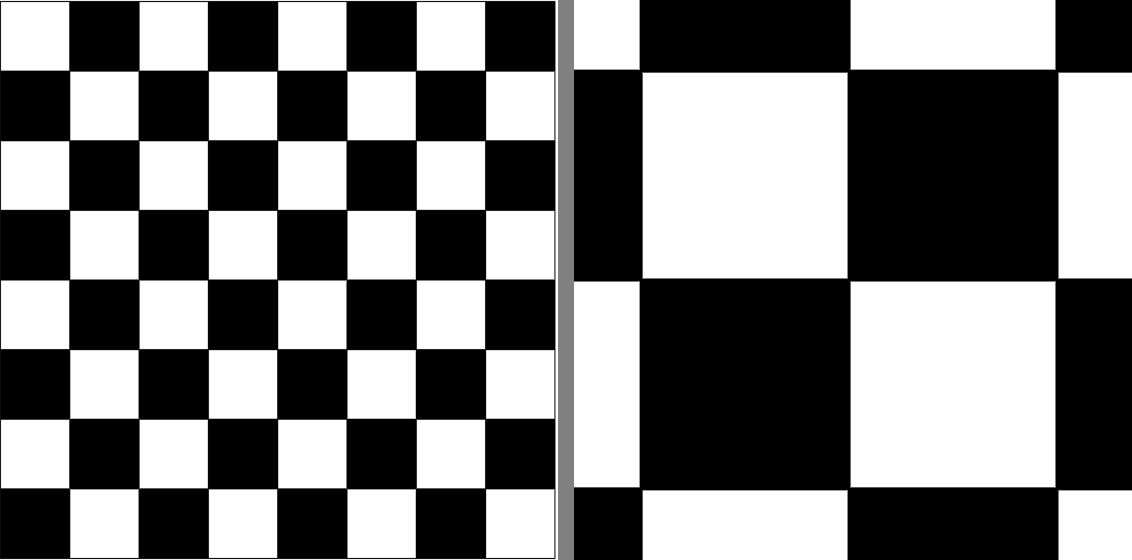
Left, the full canvas; right, a detail of the centre.
Write a Shadertoy shader that draws this pattern.

```glsl
// Black and white checkerboard of 8 by 8 squares, ruled with thin black lines
// and set in a narrow white margin. A signed distance to the inked area
// combines squares, rules and outer frame, and gives smooth edges.

const vec2 CELLS = vec2(8.0);
const vec2 BOARD_MIN = vec2(0.0008, 0.0027);   // fractions of the canvas
const vec2 BOARD_MAX = vec2(0.9945, 0.9973);
const float LINE_WIDTH = 0.0018;               // fraction of canvas height
const vec3 INK = vec3(0.0);
const vec3 PAPER = vec3(1.0);

// Signed distance to a centred box, negative inside.
float boxDistance(vec2 p, vec2 halfSize) {
    vec2 q = abs(p) - halfSize;
    return length(max(q, 0.0)) + min(max(q.x, q.y), 0.0);
}

// Distance to the nearest cell border, negative within dark cells.
float checkerDistance(vec2 grid, vec2 cellSize) {
    vec2 cell = floor(grid);
    vec2 toBorder = (0.5 - abs(fract(grid) - 0.5)) * cellSize;
    float border = min(toBorder.x, toBorder.y);
    bool dark = mod(cell.x + cell.y, 2.0) < 0.5;
    return dark ? -border : border;
}

// Signed distance to all ink: the checker inside, the frame outside.
float inkDistance(vec2 p, vec2 boardMin, vec2 boardSize, float lineWidth) {
    vec2 cellSize = boardSize / CELLS;
    float outside = boxDistance(p - boardMin - 0.5 * boardSize, 0.5 * boardSize);
    float inside = checkerDistance((p - boardMin) / cellSize, cellSize);
    return (outside > 0.0 ? outside : inside) - 0.5 * lineWidth;
}

float coverage(float dist, float softness) {
    return 1.0 - smoothstep(-softness, softness, dist);
}

void mainImage(out vec4 fragColor, in vec2 fragCoord) {
    // Canvas height is one unit
    vec2 canvas = iResolution.xy / iResolution.y;
    vec2 p = fragCoord / iResolution.y;
    float softness = 0.75 / iResolution.y;

    vec2 boardMin = BOARD_MIN * canvas;
    vec2 boardSize = (BOARD_MAX - BOARD_MIN) * canvas;
    float dist = inkDistance(p, boardMin, boardSize, LINE_WIDTH);

    fragColor = vec4(mix(PAPER, INK, coverage(dist, softness)), 1.0);
}
```
